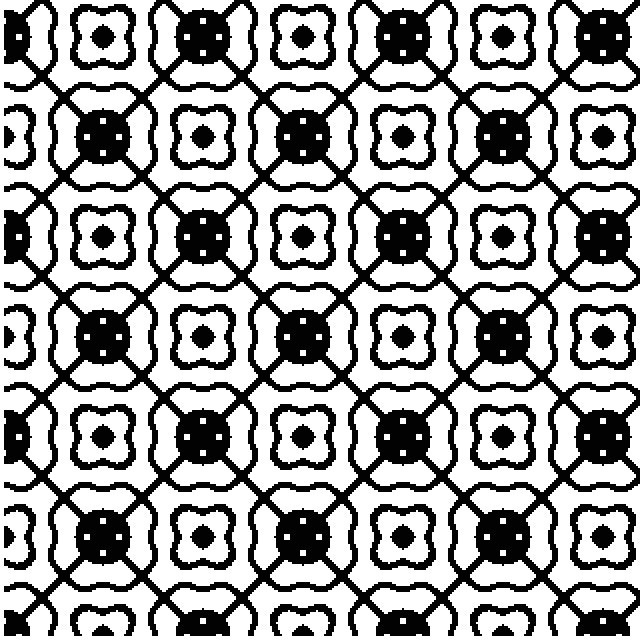
Write a WebGL 1 fragment shader that draws this pattern.

```glsl
precision highp float;
// Black and white lace: a checkerboard of pierced medallions and four-lobed
// flowers, tied by diagonal struts. Distance functions are thresholded on a
// coarse grid, whose stepped cell edges are then box-filtered.

uniform vec2 u_resolution;

const float GRID = 320.0;    // grid cells across the canvas
const float PERIOD = 100.0;  // grid cells per full repeat
const float MARGIN = 2.0;    // blank cells at the left and bottom
const float PI = 3.14159265;
const vec3 INK = vec3(0.008);
const vec3 PAPER = vec3(1.0);

// Offset from the nearest centre of a checkerboard lattice.
vec2 nearestCentre(vec2 p) {
  vec2 a = mod(p + 0.5 * PERIOD, PERIOD) - 0.5 * PERIOD;
  vec2 b = mod(p, PERIOD) - 0.5 * PERIOD;
  return dot(a, a) < dot(b, b) ? a : b;
}

float smoothMax(float a, float b, float k) {
  float h = max(k - abs(a - b), 0.0) / k;
  return max(a, b) + 0.25 * k * h * h;
}

// Pierced disc, diagonal struts with square knots, and a wavy outer frame.
float medallion(vec2 p) {
  vec2 a = abs(p);
  vec2 q = vec2(max(a.x, a.y), min(a.x, a.y));  // fold to one octant
  float hole = length(q - vec2(8.0, 0.0)) - 1.45;
  float disc = max(length(q) - 14.0, -hole);
  float strut = (q.x - q.y) * 0.7071 - 1.7;
  strut = max(strut, 12.0 - length(q));
  float knot = max(abs(q.x - 19.3), abs(q.y - 19.3)) - 2.9;
  float side = q.x - 25.0 + 1.1 * cos(PI * q.y / 9.4);
  float corner = (q.x + q.y - 38.9) * 0.7071;
  float frame = abs(smoothMax(side, corner, 1.5)) - 1.55;
  return min(min(disc, strut), min(knot, frame));
}

// Four-lobed ring around a rounded diamond.
float flower(vec2 p) {
  float r = length(p);
  float c4 = cos(4.0 * atan(p.y, p.x + 1e-4));
  float c8 = 2.0 * c4 * c4 - 1.0;
  float ring = abs(r - 15.4 + 2.8 * c4 + 0.4 * c8) - 2.0;
  float diamond = r - 5.6 - 0.5 * c4;
  return min(ring, diamond);
}

// 1 where the grid cell is inked, 0 where it is blank.
float inkedCell(vec2 cell) {
  vec2 p = cell - 51.0;
  float d = min(medallion(nearestCentre(p)),
                flower(nearestCentre(p - vec2(0.5 * PERIOD, 0.0))));
  float inside = step(MARGIN, min(cell.x, cell.y));
  return inside * step(d, 0.0);
}

// Blend four cells so that each cell edge is one canvas pixel wide.
float filteredInk(vec2 g, float pixelsPerCell) {
  vec2 cell = floor(g - 0.5);
  vec2 w = fract(g - 0.5);
  w = clamp((w - 0.5) * pixelsPerCell + 0.5, 0.0, 1.0);
  float low = mix(inkedCell(cell), inkedCell(cell + vec2(1.0, 0.0)), w.x);
  float high = mix(inkedCell(cell + vec2(0.0, 1.0)), inkedCell(cell + 1.0), w.x);
  return mix(low, high, w.y);
}

void main() {
  float pixelsPerCell = min(u_resolution.x, u_resolution.y) / GRID;
  float ink = filteredInk(gl_FragCoord.xy / pixelsPerCell, pixelsPerCell);
  gl_FragColor = vec4(mix(PAPER, INK, ink), 1.0);
}
```
